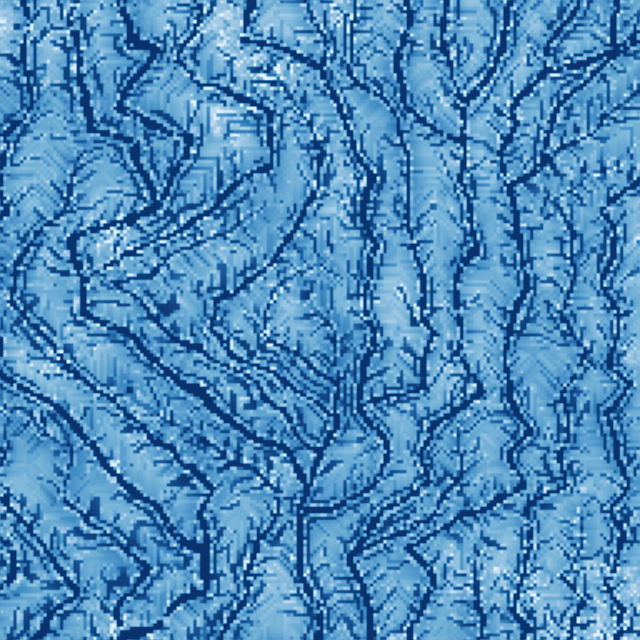
A WebGL 2 fragment shader for this texture:

```glsl
#version 300 es
precision highp float;
uniform vec2 u_resolution;
out vec4 fragColor;

#define CELLS 192.0                 // terrain cells across the canvas
#define SPACING vec2(0.085, 0.058)  // spacing of channel nodes
#define BEND 0.07                   // broad turning of the valleys
#define WIGGLE 0.0095               // small meanders
#define TWIG_GAP 0.027              // distance between side channels
#define TWIG_LENGTH 0.06
#define RILL_LENGTH 11.0            // length of slope rills, in cells
#define RILL_CONTRAST 1.8
#define PATCH_CONTRAST 0.75
#define MAX_ROWS 24                 // longest upstream walk, in nodes

// Pale ridges to navy channels, one stop per unit of tone
const vec3 STOPS[7] = vec3[7](vec3(0.88, 0.94, 0.98), vec3(0.64, 0.79, 0.90),
    vec3(0.48, 0.71, 0.85), vec3(0.36, 0.63, 0.81), vec3(0.23, 0.53, 0.76),
    vec3(0.12, 0.38, 0.63), vec3(0.04, 0.20, 0.43));

float hash(vec2 p) {
    vec3 q = fract(p.xyx * 0.1031);
    q += dot(q, q.yzx + 33.33);
    return fract((q.x + q.y) * q.z);
}

// Smooth value noise in -1..1
float noise(vec2 p) {
    vec2 i = floor(p), f = fract(p);
    f = f * f * (3.0 - 2.0 * f);
    float low = mix(hash(i), hash(i + vec2(1, 0)), f.x);
    float high = mix(hash(i + vec2(0, 1)), hash(i + vec2(1, 1)), f.x);
    return 2.0 * mix(low, high, f.y) - 1.0;
}

vec2 warp(vec2 p) {
    vec2 broad = vec2(noise(p * 2.3 + 5.0), noise(p * 2.3 + 31.0));
    vec2 fine = vec2(noise(p * 25.0 + 71.0), noise(p * 25.0 + 113.0));
    return p + BEND * broad + WIGGLE * fine;
}

// Column reached in the row below; keeps the left-to-right order of nodes
float flowTarget(vec2 id) {
    float drift = 1.35 * noise(id / 3.7 + 17.0) + 0.2 * (hash(id + 7.0) - 0.5);
    return floor(id.x + clamp(drift, -1.0, 1.0) + hash(vec2(id.y, 311.0)));
}

// Number of upstream nodes: those of each row form one interval
float catchment(vec2 id) {
    float left = id.x, right = id.x, row = id.y, area = 1.0;
    for (int k = 0; k < MAX_ROWS; k++) {
        row += 1.0;
        float a = left + 1.0, b = right - 1.0;
        if (flowTarget(vec2(left - 1.0, row)) >= left) a = left - 1.0;
        else if (flowTarget(vec2(left, row)) >= left) a = left;
        if (flowTarget(vec2(right + 1.0, row)) <= right) b = right + 1.0;
        else if (flowTarget(vec2(right, row)) <= right) b = right;
        if (b < a || area > 64.0) break;
        left = a; right = b;
        area += b - a + 1.0;
    }
    return area;
}

vec2 nodePosition(vec2 id) {
    vec2 jitter = vec2(hash(id + 41.0), hash(id + 83.0)) - 0.5;
    return (id + 0.5 + 0.65 * jitter) * SPACING;
}

// Wetness of one terrain cell: 0 is a pale ridge, 6 a deep channel
float cellTone(vec2 cell) {
    vec2 p = warp((cell + 0.5) / CELLS), home = floor(p / SPACING);

    // Nearest channel segment
    float nearest = 9.0, along = 0.0, across = 0.0, reach = 1.0;
    vec2 channel = home, downstream = vec2(0, -1);
    for (int n = 0; n < 9; n++) {
        vec2 id = home + vec2(n % 3 - 1, n / 3 - 1), start = nodePosition(id);
        vec2 span = nodePosition(vec2(flowTarget(id), id.y - 1.0)) - start;
        vec2 offset = p - start;
        float t = clamp(dot(offset, span) / dot(span, span), 0.0, 1.0);
        float dist = length(offset - span * t);
        if (dist > nearest) continue;
        nearest = dist; channel = id; reach = length(span);
        downstream = span / reach;
        along = dot(offset, downstream);
        across = dot(offset, vec2(-downstream.y, downstream.x));
    }
    float side = across < 0.0 ? -1.0 : 1.0, speckle = hash(cell + 700.0);
    float slant = mix(0.1, 1.2, hash(channel + 150.0 + 9.0 * side));

    // Slopes fall from ridge to channel
    float tone = 3.35 - 1.2 * smoothstep(0.008, 0.038, nearest);
    tone += PATCH_CONTRAST * noise(cell / 20.0 + 140.0);

    // Rills run down the slope in one of eight directions
    vec2 fall = downstream * slant - side * vec2(-downstream.y, downstream.x);
    float turn = round(atan(fall.y, fall.x) / 0.785398) * 0.785398;
    vec2 dir = round(vec2(cos(turn), sin(turn)));
    float lane = dot(cell, vec2(-dir.y, dir.x));
    float part = floor(dot(cell, dir) / RILL_LENGTH + 5.0 * hash(vec2(lane, 19.0)));
    float rill = hash(vec2(lane, part) + 400.0);
    float strength = 0.75 + 0.45 * noise(cell / 14.0 + 260.0);
    tone += strength * (RILL_CONTRAST * (rill - 0.5) + 1.3 * step(0.91, rill));

    // Side channels wander, join at a slant and have pale edges
    float twig = (along + abs(across) * slant) / TWIG_GAP + 0.3 * noise(p * 55.0 + 37.0);
    float twigLength = TWIG_LENGTH * hash(vec2(floor(twig), side) + channel * 7.0 + 600.0);
    float twigDist = abs(fract(twig) - 0.5) * TWIG_GAP * CELLS / sqrt(1.0 + slant * slant);
    if (nearest < twigLength) {
        if (twigDist < 0.55) tone = max(tone, mix(6.2, 4.8, nearest / twigLength));
        else if (twigDist < 1.5 && speckle > 0.5) tone -= 1.2;
    }

    // Main channels: thin, broken, with pale banks and side braids
    float size = log2(catchment(channel)), cells = nearest * CELLS;
    float bank = cells - 0.53 - 0.085 * size;
    float head = size > 0.5 ? 1.0 : smoothstep(-0.1, 0.5, along / reach);
    bool braided = size > 1.5 && noise(cell / 8.0 + 330.0) > 0.1 && abs(cells - 2.9) < 0.5;
    if (bank > 0.0 && bank < 1.2 && speckle > 0.4) tone -= 1.6;
    if (braided) tone = max(tone, 5.7);
    if (bank < 0.0 && speckle < 0.93) tone = max(tone, mix(3.5, min(6.2, 5.4 + 0.4 * size), head));

    // Speckled pale summits
    float summit = smoothstep(0.5, 0.85, noise(cell / 17.0 + 210.0));
    return tone - 1.8 * summit * speckle * (1.0 - smoothstep(3.5, 4.5, tone));
}

vec3 waterColor(float tone) {
    float t = clamp(tone, 0.0, 5.999);
    return mix(STOPS[int(t)], STOPS[int(t) + 1], fract(t));
}

void main() {
    // Blend the four nearest cells
    vec2 grid = gl_FragCoord.xy / u_resolution * CELLS - 0.5, cell = floor(grid);
    vec2 blend = smoothstep(0.1, 0.9, fract(grid));
    float low = mix(cellTone(cell), cellTone(cell + vec2(1, 0)), blend.x);
    float high = mix(cellTone(cell + vec2(0, 1)), cellTone(cell + vec2(1, 1)), blend.x);
    fragColor = vec4(waterColor(mix(low, high, blend.y)), 1.0);
}
```
